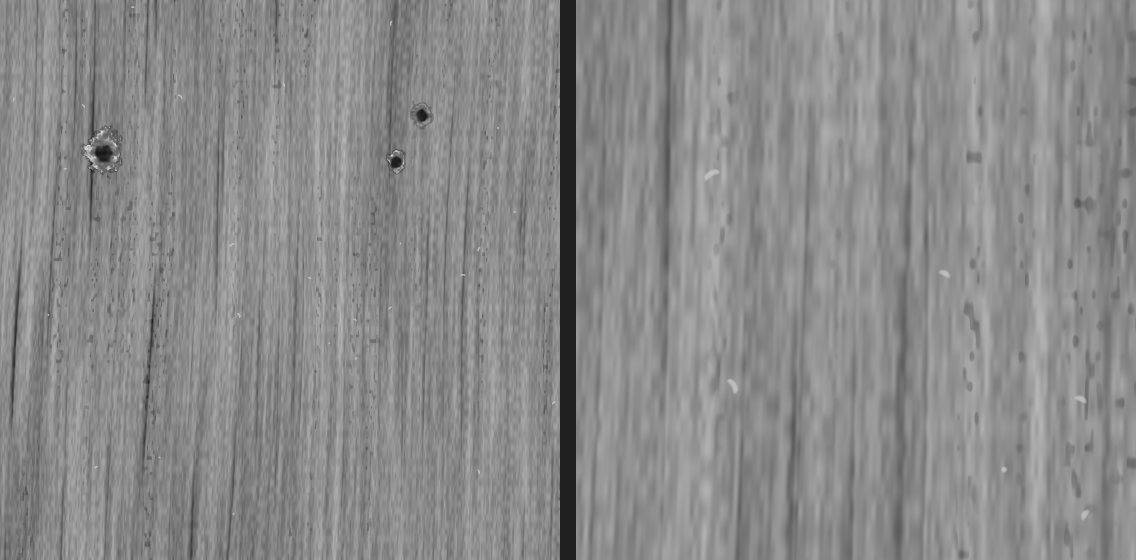
Left: the whole. Right: its middle third, enlarged.
A Shadertoy shader for this texture:

```glsl
// Weathered grey wood: fine vertical fibres with long tapered cracks,
// three ragged worm holes and a few pale flecks. Stretched value noise
// makes the fibres; jittered columns of soft segments make the cracks.
#define BASE_GREY 0.548
#define FIBRE_CONTRAST 0.115
#define GRAIN_CONTRAST 0.12
#define BROAD_CONTRAST 0.10
#define CRACK_DEPTH 0.27
#define CRACK_WIDTH 0.0038
#define CRACK_ROWS 1.4
#define LEAN 0.032
#define FLECK_CELLS 15.0
#define FLECK_CHANCE 0.10

float hash(vec2 p) {
    return fract(sin(dot(p, vec2(127.1, 311.7))) * 43758.55);
}

float noise(vec2 p) {
    vec2 cell = floor(p), f = fract(p);
    f = f * f * (3.0 - 2.0 * f);
    float low = mix(hash(cell), hash(cell + vec2(1, 0)), f.x);
    float high = mix(hash(cell + vec2(0, 1)), hash(cell + vec2(1, 1)), f.x);
    return mix(low, high, f.y);
}

// Darkness of one set of cracks, one jittered segment per column and row
float cracks(vec2 p, float columns, float width, float seed) {
    float column = floor(p.x * columns), dark = 0.0;
    for (int k = -1; k <= 1; k++) {
        float id = column + float(k);
        float t = p.y * CRACK_ROWS + 7.0 * hash(vec2(id, seed));
        vec2 key = vec2(id + seed, floor(t) + 3.0);
        float halfLength = mix(0.22, 0.49, hash(key + 11.3));
        float strength = mix(0.15, 1.0, pow(hash(key + 5.7), 1.4));
        float along = abs(fract(t) - 0.5) / halfLength;
        float taper = 1.0 - smoothstep(0.35, 1.0, along);
        float center = (id + 0.15 + 0.7 * hash(key)) / columns;
        center += 0.0025 * sin(t * 5.0 + id);
        float dx = p.x - center;
        float side = dx > 0.0 ? 0.6 : 1.0;
        float w = width * side * mix(0.4, 1.0, taper) * mix(0.6, 1.0, strength);
        float line = exp(-dx * dx / (w * w));
        float shade = 0.16 * exp(-abs(dx) / (4.0 * width));
        dark = max(dark, (line + shade) * taper * strength);
    }
    return dark;
}

// Fibres, broad bands, fine grain and dark pores along the strands
float woodGrey(vec2 p) {
    float grey = BASE_GREY;
    grey += BROAD_CONTRAST * (noise(p * vec2(11.0, 1.6)) - 0.5);
    grey += FIBRE_CONTRAST * (noise(p * vec2(85.0, 2.6) + 17.0) - 0.5);
    grey += FIBRE_CONTRAST * (noise(p * vec2(230.0, 7.0) + 41.0) - 0.5);
    grey += GRAIN_CONTRAST * (noise(p * vec2(390.0, 80.0) + 73.0) - 0.5);
    float strand = smoothstep(0.6, 0.85, noise(p * vec2(60.0, 2.0) + 9.0));
    float pore = smoothstep(0.66, 0.9, noise(p * vec2(270.0, 110.0)));
    return grey - 0.13 * strand * pore;
}

// Dark core inside a ragged, splintered pale rim
float wormHole(float grey, vec2 p, vec2 center, float radius, float core, float pale) {
    vec2 q = (p - center) * vec2(1.12, 0.95);
    float ragged = radius * (0.5 * noise(p * 110.0) + 0.25 * noise(p * 260.0) - 0.37);
    float d = length(q) + ragged;
    float chips = noise(p * 170.0) * 0.6 + noise(p * 330.0 + 5.0) * 0.4;
    float edge = smoothstep(0.55, 0.95, d / radius);
    float rim = mix(0.36, 0.52, chips) + pale * edge * smoothstep(0.3, 0.75, chips);
    float outline = exp(-pow((d - radius * 1.08) / 0.0022, 2.0));
    grey -= 0.14 * outline;
    grey = mix(rim, grey, smoothstep(radius - 0.002, radius + 0.002, d));
    vec2 c = p - center + vec2(0.0, 0.12 * radius);
    float coreDistance = length(c) + 0.35 * ragged;
    float pit = 0.08 + 0.12 * noise(p * 150.0 + 31.0);
    return mix(pit, grey, smoothstep(core * 0.7, core * 1.15, coreDistance));
}

// Sparse, tiny curved splinters
float flecks(vec2 p) {
    vec2 cell = floor(p * FLECK_CELLS);
    vec2 offset = vec2(hash(cell + 2.1), hash(cell + 8.4)) * 0.7 + 0.15;
    vec2 q = p - (cell + offset) / FLECK_CELLS;
    float angle = 3.14 * hash(cell + 4.6);
    q = mat2(cos(angle), -sin(angle), sin(angle), cos(angle)) * q;
    q.x += 60.0 * q.y * q.y;
    q.y -= clamp(q.y, -0.0035, 0.0035) * hash(cell + 6.2);
    float mark = 1.0 - smoothstep(0.0007, 0.0024, length(q));
    return mark * step(1.0 - FLECK_CHANCE, hash(cell));
}

void mainImage(out vec4 fragColor, in vec2 fragCoord) {
    vec2 uv = fragCoord / iResolution.y;

    // Grain leans right towards the top and wavers slightly
    vec2 grain = uv;
    grain.x += 0.5 - LEAN * uv.y + 0.004 * sin(uv.y * 5.0 + uv.x * 6.0);

    float grey = woodGrey(grain);
    float dark = cracks(grain, 15.0, CRACK_WIDTH, 3.0);
    dark = max(dark, 0.6 * cracks(grain, 27.0, 0.65 * CRACK_WIDTH, 57.0));
    grey -= CRACK_DEPTH * dark;

    grey = mix(grey, 0.78, 0.8 * flecks(uv));
    grey = wormHole(grey, uv, vec2(0.185, 0.730), 0.034, 0.016, 0.36);
    grey = wormHole(grey, uv, vec2(0.753, 0.796), 0.019, 0.011, 0.16);
    grey = wormHole(grey, uv, vec2(0.707, 0.712), 0.016, 0.011, 0.34);

    fragColor = vec4(vec3(clamp(grey, 0.0, 1.0)), 1.0);
}
```
